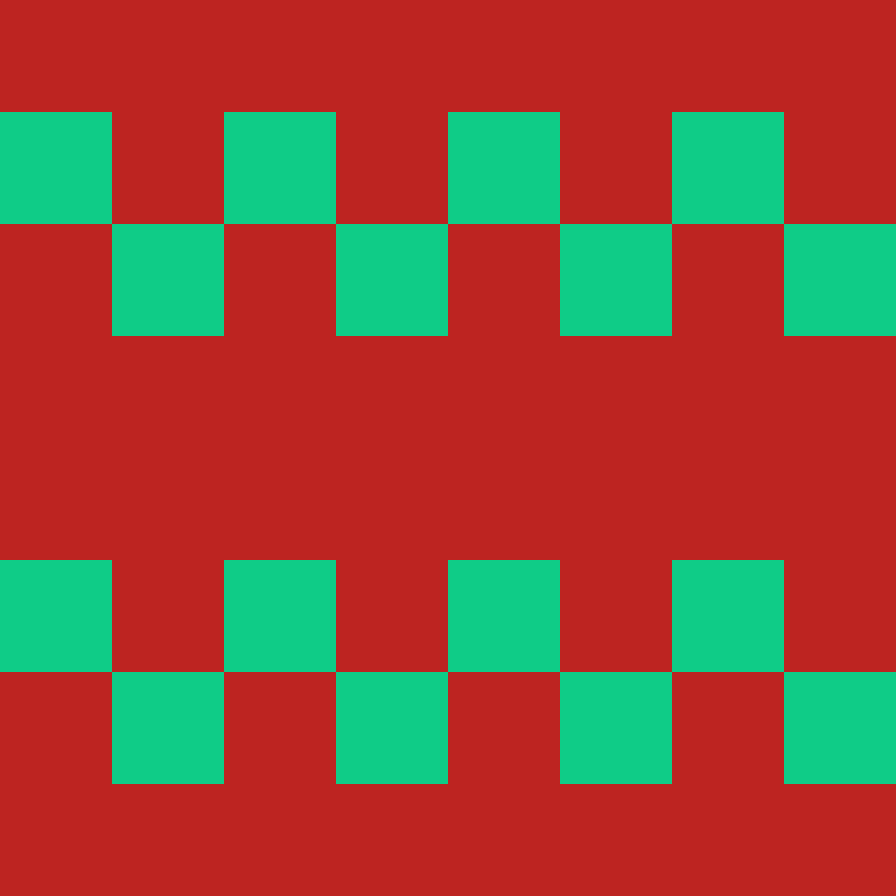
Reproduce this pattern procedurally as a three.js fragment shader.

```glsl
// Green two-row checker bands running across a red ground.
#define REPEATS vec2(4.0, 2.0)
#define CELLS_PER_REPEAT vec2(2.0, 4.0)
#define BAND_HALF_HEIGHT 1.0
#define GROUND vec3(0.74, 0.14, 0.13)
#define CHECK vec3(0.06, 0.80, 0.53)

varying vec2 vUv;

// Smoothed square wave: +1 over even cells, -1 over odd cells.
vec2 alternate(vec2 cell, vec2 blur) {
  vec2 edge = abs(mod(cell - 0.5, 2.0) - 1.0) - 0.5;
  return clamp(2.0 * edge / blur, -1.0, 1.0);
}

// Coverage of the horizontal band centred in each vertical repeat.
float bandMask(float row, float blur) {
  float period = CELLS_PER_REPEAT.y;
  float inside = BAND_HALF_HEIGHT - abs(mod(row, period) - 0.5 * period);
  return clamp(inside / blur + 0.5, 0.0, 1.0);
}

void main() {
  vec2 cell = vUv * REPEATS * CELLS_PER_REPEAT;
  vec2 blur = max(fwidth(cell), vec2(0.0001));

  // Checks fill the cells whose column and row parity agree.
  vec2 parity = alternate(cell, blur);
  float checker = 0.5 + 0.5 * parity.x * parity.y;

  float coverage = checker * bandMask(cell.y, blur.y);
  gl_FragColor = vec4(mix(GROUND, CHECK, coverage), 1.0);
}
```
